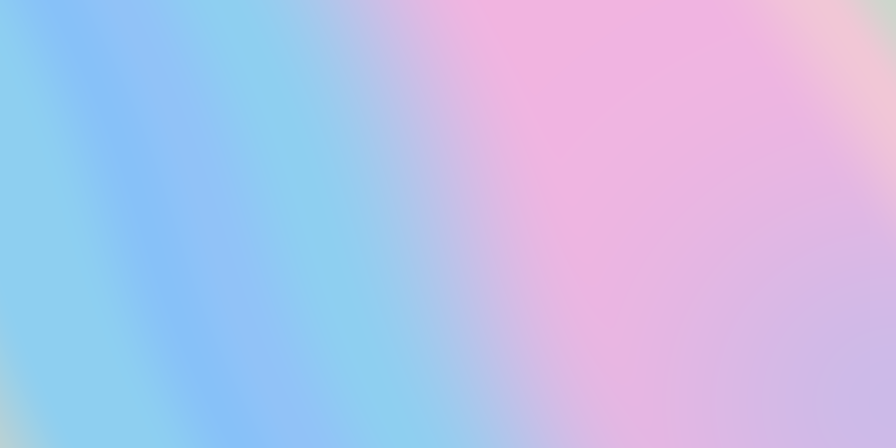
A Shadertoy shader for this background:

```glsl
#define BAND_SLANT 0.205
#define BEIGE vec3(0.76, 0.82, 0.81)
#define CYAN vec3(0.555, 0.812, 0.943)
#define BLUE vec3(0.53, 0.757, 0.973)
#define PERIWINKLE vec3(0.57, 0.762, 0.97)
#define PINK vec3(0.945, 0.707, 0.88)
#define LAVENDER vec3(0.80, 0.73, 0.91)
#define PEACH vec3(0.945, 0.78, 0.84)
#define MINT vec3(0.80, 0.84, 0.80)
#define HAZE_CENTER vec2(1.0, 0.10)
#define HAZE_SIZE vec2(0.26, 0.49)

// Slanted ribbons, blended from left to right
vec3 ribbons(float s) {
    vec3 color = mix(BEIGE, CYAN, smoothstep(-0.13, -0.01, s));
    color = mix(color, BLUE, smoothstep(0.07, 0.165, s));
    color = mix(color, PERIWINKLE, smoothstep(0.165, 0.24, s));
    color = mix(color, CYAN, smoothstep(0.24, 0.35, s));
    return mix(color, PINK, smoothstep(0.35, 0.65, s));
}

// Soft elliptical falloff
float glow(vec2 uv, vec2 center, vec2 size) {
    vec2 d = (uv - center) / size;
    return exp(-dot(d, d));
}

void mainImage(out vec4 fragColor, in vec2 fragCoord) {
    vec2 uv = fragCoord / iResolution.xy;

    // Gentle bend keeps the ribbons from being ruler straight
    float bend = 0.008 * sin(6.2832 * uv.y);
    vec3 color = ribbons(uv.x + BAND_SLANT * (uv.y - 0.5) + bend);

    // Lavender haze at the lower right
    color = mix(color, LAVENDER, glow(uv, HAZE_CENTER, HAZE_SIZE));

    // Peach and mint sheen across the upper right corner
    float corner = uv.x + 0.34 * (uv.y - 1.0);
    color = mix(color, PEACH, smoothstep(0.79, 0.92, corner));
    color = mix(color, MINT, smoothstep(0.92, 1.0, corner));

    fragColor = vec4(color, 1.0);
}
```
